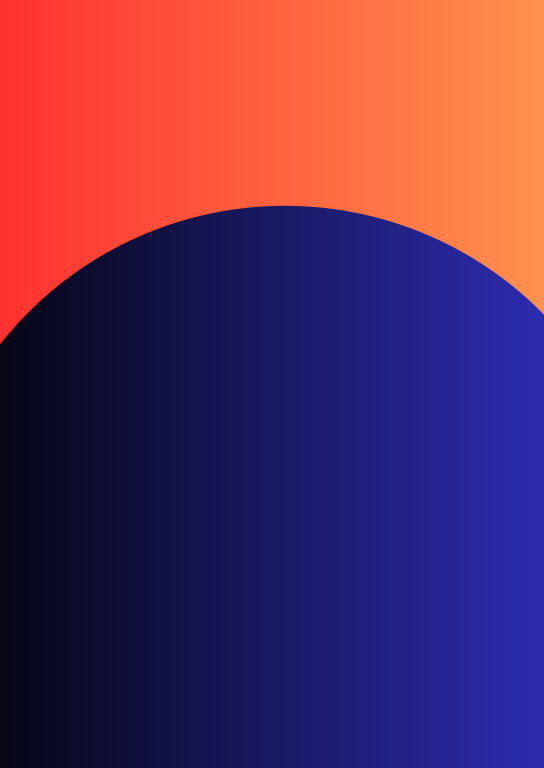
A WebGL 2 fragment shader for this background:

```glsl
#version 300 es
precision highp float;
// A large dark disc rises over a warm sky, both shaded from left to right.
// The sky gradient spans the canvas; the disc gradient spans its diameter.
// Lengths are in canvas heights, with the origin at the lower left.

uniform vec2 u_resolution;
out vec4 fragColor;

const vec3 SKY_LEFT = vec3(1.0, 0.192, 0.192);
const vec3 SKY_RIGHT = vec3(1.0, 0.569, 0.302);
const vec3 DISC_LEFT = vec3(0.0);
const vec3 DISC_RIGHT = vec3(0.208, 0.2, 0.804);

const float DISC_X = 0.524;       // centre, as a share of the width
const float DISC_Y = 0.26;        // centre, as a share of the height
const float DISC_RADIUS = 0.472;

float circleDistance(vec2 p, vec2 centre, float radius) {
    return length(p - centre) - radius;
}

void main() {
    vec2 p = gl_FragCoord.xy / u_resolution.y;
    float width = u_resolution.x / u_resolution.y;
    float pixel = 1.0 / u_resolution.y;
    vec2 centre = vec2(DISC_X * width, DISC_Y);

    // Horizontal gradients
    vec3 sky = mix(SKY_LEFT, SKY_RIGHT, p.x / width);
    float across = 0.5 + 0.5 * (p.x - centre.x) / DISC_RADIUS;
    vec3 disc = mix(DISC_LEFT, DISC_RIGHT, clamp(across, 0.0, 1.0));

    // Disc over sky, with an edge one pixel wide
    float edge = circleDistance(p, centre, DISC_RADIUS);
    float coverage = clamp(0.5 - edge / pixel, 0.0, 1.0);
    fragColor = vec4(mix(sky, disc, coverage), 1.0);
}
```
